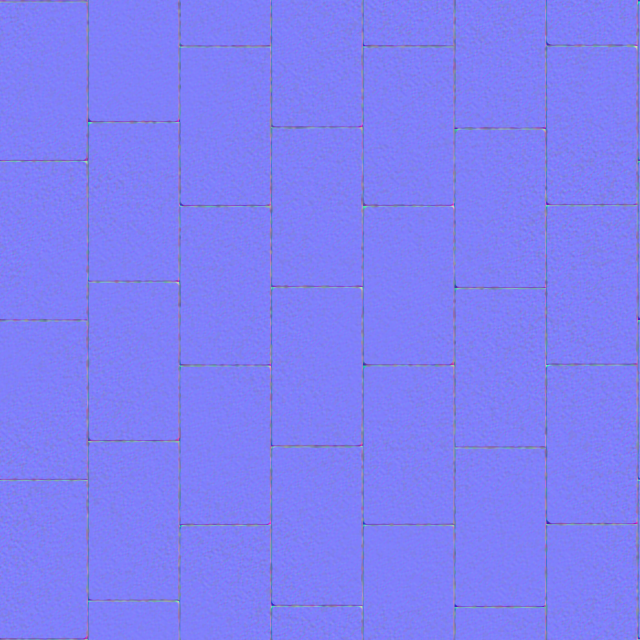
A Shadertoy shader for this texture map:

```glsl
// Tangent-space normal map of tall paving slabs in seven staggered columns.
// Faces carry faint diagonal grain and specks; the thin joints are dull, broken
// bands tilted outward from each slab, strongest at the worn corners.

const vec2  TILE_SIZE    = vec2(0.1432, 0.2492);
const float COLUMN_START = -0.0060;   // left edge of the first column
const int   COLUMNS      = 7;
const float COLUMN_SHIFT[COLUMNS] = float[COLUMNS](
    0.0010, 0.0615, 0.1797, 0.0534, 0.1800, 0.0515, 0.1810);

const float JOINT_WIDTH  = 0.0025;    // half width, from centre to tile face
const float JOINT_CORE   = 0.0010;    // half width at full strength
const float JOINT_ROUGH  = 0.0014;    // wobble of the joint edges
const float JOINT_TILT   = 0.30;      // outward lean of the joint walls
const float JOINT_JITTER = 0.45;      // random lean of broken edges
const vec2  JOINT_RISE   = vec2(0.22, 0.66);    // least, greatest z
const float ROUGH_FREQ   = 170.0;
const vec2  CORNER_WEAR  = vec2(0.001, 0.008);  // least, greatest radius
const float CORNER_REACH = 0.009;
const float CORNER_TILT  = 0.55;

const vec2  GRAIN_FREQ   = vec2(250.0, 390.0);  // along and across the grain
const float GRAIN_ANGLE  = 0.85;
const float GRAIN_HEIGHT = 0.00034;
const float SPECK_FREQ   = 290.0;
const float SPECK_DEPTH  = 0.16;
const float FACE_DULLING = 0.025;
const float PATCH_FREQ   = 7.0;       // slow change of grain strength

const float SLOPE_STEP   = 0.0005;
const int   SAMPLES      = 2;         // per axis

// Integer hash of a lattice cell, 0 to 1
float hash(vec2 cell) {
    uvec2 q = uvec2(ivec2(cell) + 4096) * uvec2(1597u, 3812u);
    uint n = (q.x ^ (q.y << 7)) * 747796405u + 2891336453u;
    n = ((n >> ((n >> 28) + 4u)) ^ n) * 277803737u;
    n = (n >> 22) ^ n;
    return float(n & 65535u) / 65535.0;
}

float valueNoise(vec2 p) {
    vec2 i = floor(p);
    vec2 f = fract(p);
    f = f * f * (3.0 - 2.0 * f);
    return mix(mix(hash(i), hash(i + vec2(1, 0)), f.x),
               mix(hash(i + vec2(0, 1)), hash(i + vec2(1, 1)), f.x), f.y);
}

// x: distance inward from the rim of the tile around p, y: wear of its corner
vec2 tileInset(vec2 p) {
    float column = floor((p.x - COLUMN_START) / TILE_SIZE.x);
    int index = (int(column) + COLUMNS) % COLUMNS;
    vec2 grid = (p - vec2(COLUMN_START, COLUMN_SHIFT[index])) / TILE_SIZE;
    vec2 tile = floor(grid);
    vec2 local = (grid - tile - 0.5) * TILE_SIZE;

    float wear = hash(tile * 2.0 + step(0.0, local) + 37.0);
    float radius = mix(CORNER_WEAR.x, CORNER_WEAR.y, wear * wear);
    vec2 toRim = 0.5 * TILE_SIZE - abs(local);
    vec2 q = radius - toRim;
    float inset = radius - length(max(q, 0.0)) - min(max(q.x, q.y), 0.0);
    float corner = 1.0 - smoothstep(0.3, 1.0, length(toRim) / CORNER_REACH);
    return vec2(inset, corner * wear);
}

float grainHeight(vec2 p) {
    float c = cos(GRAIN_ANGLE), s = sin(GRAIN_ANGLE);
    vec2 along = vec2(c * p.x + s * p.y, c * p.y - s * p.x);
    return GRAIN_HEIGHT * valueNoise(along * GRAIN_FREQ);
}

vec3 faceNormal(vec2 p) {
    vec2 e = vec2(SLOPE_STEP, 0.0);
    vec2 slope = vec2(grainHeight(p + e.xy) - grainHeight(p - e.xy),
                      grainHeight(p + e.yx) - grainHeight(p - e.yx));
    float strength = mix(0.5, 1.3, valueNoise(p * PATCH_FREQ + 5.0));
    float speck = smoothstep(0.55, 0.85, valueNoise(p * SPECK_FREQ + 71.0));
    vec3 normal = normalize(vec3(-strength * slope / (2.0 * SLOPE_STEP), 1.0));
    normal.z -= FACE_DULLING + SPECK_DEPTH * strength * speck;
    return normal;
}

vec3 surfaceNormal(vec2 p) {
    vec2 e = vec2(SLOPE_STEP, 0.0);
    vec2 tile = tileInset(p);
    vec2 outward = vec2(tileInset(p - e.xy).x - tileInset(p + e.xy).x,
                        tileInset(p - e.yx).x - tileInset(p + e.yx).x);
    outward /= max(length(outward), SLOPE_STEP);

    // Broken joint walls
    vec2 jitter = vec2(valueNoise(p * ROUGH_FREQ + 19.0),
                       valueNoise(p * ROUGH_FREQ + 143.0)) - 0.5;
    float rough = valueNoise(p * ROUGH_FREQ);
    float tilt = JOINT_TILT * (0.4 + 1.2 * rough) + CORNER_TILT * tile.y;
    vec3 wall = vec3(outward * tilt + jitter * JOINT_JITTER,
                     mix(JOINT_RISE.x, JOINT_RISE.y, rough));

    float inset = tile.x + (rough - 0.5) * JOINT_ROUGH - 0.0008 * tile.y;
    float joint = 1.0 - smoothstep(JOINT_CORE, JOINT_WIDTH, inset);
    return mix(faceNormal(p), wall, joint);
}

void mainImage(out vec4 fragColor, in vec2 fragCoord) {
    vec3 normal = vec3(0.0);
    for (int y = 0; y < SAMPLES; y++) {
        for (int x = 0; x < SAMPLES; x++) {
            vec2 offset = (vec2(x, y) + 0.5) / float(SAMPLES) - 0.5;
            normal += surfaceNormal((fragCoord + offset) / iResolution.xy);
        }
    }
    normal /= float(SAMPLES * SAMPLES);
    fragColor = vec4(normal * 0.5 + 0.5, 1.0);
}
```
